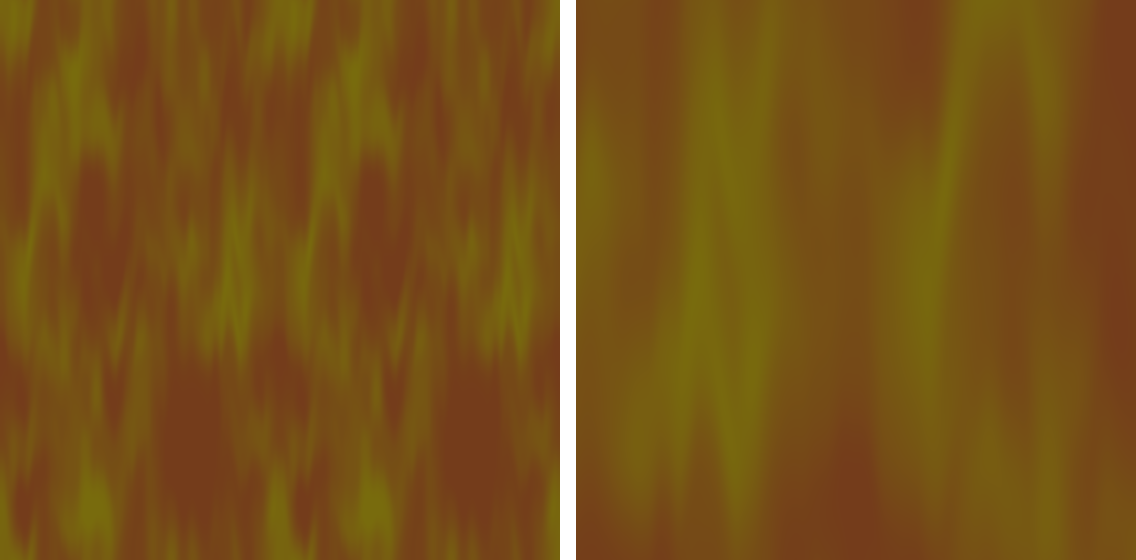
Left, the full canvas; right, a detail of the centre.
Write a Shadertoy shader that draws this texture.

```glsl
// Rust-brown surface with soft olive patches drawn out into vertical streaks.
// Wrapping value noise in tall cells is summed over three octaves, while each
// narrow column slips up or down a little to fray the ends of the patches.

#define RUST vec3(0.455, 0.235, 0.105)
#define OLIVE vec3(0.470, 0.420, 0.050)
#define REPEATS vec2(2.0, 1.0)
#define PATCH_CELLS vec2(6.0, 5.0)
#define DETAIL_CELLS vec2(12.0, 9.0)
#define STREAK_CELLS vec2(26.0, 10.0)
#define OCTAVE_WEIGHTS vec3(0.45, 0.36, 0.19)
#define COLUMNS 22.0
#define SLIP 0.10
#define LEVEL 0.43
#define CONTRAST 1.85
#define GAMMA 1.4

// Integer hash of a lattice cell, from 0 to 1
float hash(vec2 cell, float seed) {
    uvec3 k = uvec3(cell, seed) * uvec3(1597u, 3571u, 9349u);
    uint h = k.x ^ (k.y << 8) ^ (k.z << 15);
    h = (h ^ (h >> 16)) * 73244475u;
    h = (h ^ (h >> 15)) * 73244475u;
    h ^= h >> 16;
    return float(h & 65535u) / 65535.0;
}

// Value noise that wraps over one unit of p in both directions
float wrapNoise(vec2 p, vec2 cells, float seed) {
    p *= cells;
    vec2 cell = floor(p);
    vec2 f = p - cell;
    f = f * f * f * (f * (f * 6.0 - 15.0) + 10.0);
    vec2 a = mod(cell, cells);
    vec2 b = mod(cell + 1.0, cells);
    float low = mix(hash(a, seed), hash(vec2(b.x, a.y), seed), f.x);
    float high = mix(hash(vec2(a.x, b.y), seed), hash(b, seed), f.x);
    return mix(low, high, f.y);
}

// Vertical offset shared by a whole column
float columnSlip(float x) {
    float coarse = wrapNoise(vec2(x, 0.0), vec2(COLUMNS, 1.0), 11.0);
    float fine = wrapNoise(vec2(x, 0.0), vec2(COLUMNS * 2.0, 1.0), 12.0);
    return SLIP * (0.7 * coarse + 0.3 * fine - 0.5);
}

void mainImage(out vec4 fragColor, in vec2 fragCoord) {
    vec2 p = fragCoord / iResolution.xy * REPEATS;
    p.y += columnSlip(p.x);

    // Broad patches, smaller patches and thin streaks
    vec3 octaves = vec3(wrapNoise(p, PATCH_CELLS, 1.0),
                        wrapNoise(p, DETAIL_CELLS, 2.0),
                        wrapNoise(p, STREAK_CELLS, 3.0));
    float n = dot(octaves, OCTAVE_WEIGHTS);

    // Skew the tones so that rust dominates and olive stays sparse
    float tone = clamp(LEVEL + CONTRAST * (n - 0.5), 0.0, 1.0);
    fragColor = vec4(mix(RUST, OLIVE, pow(tone, GAMMA)), 1.0);
}
```
